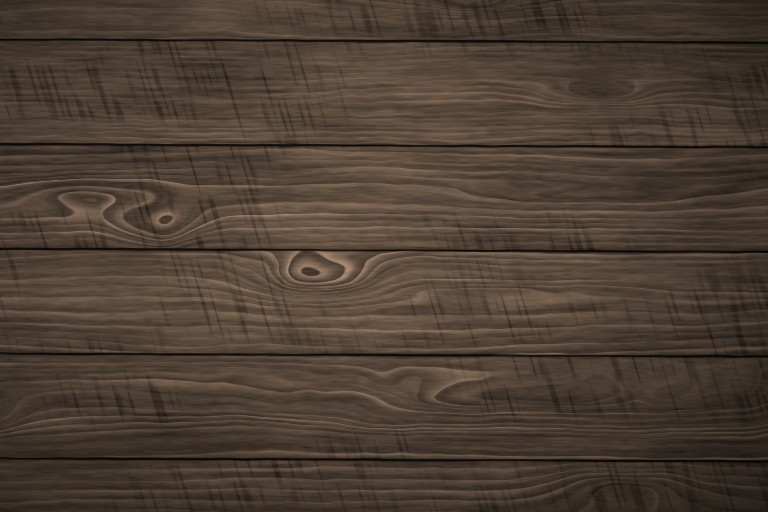
This texture is drawn by a Shadertoy shader. Its source:

```glsl
// Dark, weathered wooden boards laid horizontally, with narrow seams between them.
// Growth rings are contours of a warped height field that bulges around knots;
// stretched noise adds fibres, saw marks and stains, and a vignette darkens the rim.

float hash(vec2 p) {
    vec3 q = fract(vec3(p.xyx) * 0.1031);
    q += dot(q, q.yzx + 33.33);
    return fract((q.x + q.y) * q.z);
}

float noise(vec2 p) {
    vec2 i = floor(p), f = fract(p);
    f = f * f * (3.0 - 2.0 * f);
    return mix(mix(hash(i), hash(i + vec2(1, 0)), f.x),
               mix(hash(i + vec2(0, 1)), hash(i + vec2(1, 1)), f.x), f.y);
}

float fbm(vec2 p) {
    float sum = 0.0, amp = 0.53;
    for (int i = 0; i < 4; i++) {
        sum += amp * noise(p);
        p = p * 2.03 + 17.7;
        amp *= 0.5;
    }
    return sum;
}

// Board number plus position across the board; the seams tilt slightly.
float boardCoord(vec2 p) {
    return (p.y - 0.102 + 0.006 * (p.x / 1.5 - 0.5)) / 0.2045;
}

// Knots: centre, then radii; a negative height bends the rings downwards.
const vec4 knots[10] = vec4[10](
    vec4(0.31, 0.555, 0.070, 0.040), vec4(0.60, 0.452, 0.120, 0.042),
    vec4(1.16, 0.615, 0.250, 0.018), vec4(1.08, 0.215, 0.500, 0.050),
    vec4(1.22, 0.040, 0.130, -0.04), vec4(1.17, 0.820, 0.100, 0.026),
    vec4(0.18, 0.620, 0.120, -0.03), vec4(0.93, 0.995, 0.100, 0.020),
    vec4(-0.02, 0.200, 0.06, 0.035), vec4(0.98, 0.433, 0.190, -0.015));

void mainImage(out vec4 fragColor, in vec2 fragCoord) {
    vec2 uv = fragCoord / iResolution.xy;
    vec2 p = vec2(uv.x * 1.5, uv.y);
    float pixel = 1.0 / iResolution.y;

    float across = boardCoord(p);
    float board = floor(across);
    vec2 g = p + vec2(board * 7.31, board * 3.17);   // separate grain per board

    // Height field: gentle waves plus a bulge at each knot of this board
    float height = p.y + 0.030 * (noise(g * vec2(1.7, 6.0)) - 0.5)
                 + 0.010 * (noise(g * vec2(6.0, 18.0)) - 0.5)
                 + 0.003 * (noise(g * vec2(28.0, 60.0)) - 0.5);
    float core = 0.0;
    vec2 wobble = 0.5 * vec2(noise(g * 13.0), noise(g * 11.0 + 40.0)) - 0.25;
    for (int i = 0; i < 10; i++) {
        vec4 k = knots[i];
        if (floor(boardCoord(k.xy)) != board) continue;
        vec2 d = (p - k.xy) / k.zw + wobble;
        float r2 = dot(d, d);
        height += 1.9 * k.w * exp(-r2);
        core += exp(-5.0 * r2);
    }

    // Rings: slow rise to a pale line, then a quick fall; finer on the upper boards
    float density = board > 2.5 ? 88.0 : 52.0 + 8.0 * hash(vec2(board, 5.0));
    float s = height * density + 2.2 * noise(vec2(height * 19.0, board * 9.0));
    float f = fract(s);
    float soft = clamp(fwidth(s), 0.14, 0.5);
    float ring = f * f * (1.0 - smoothstep(1.0 - soft, 1.0, f));
    ring *= 0.25 + 1.1 * hash(vec2(floor(s), board + 20.0));
    ring *= 0.35 + 1.1 * noise(vec2(g.x * 3.5, height * 30.0));
    ring *= board > 2.5 ? 0.6 : 1.0;

    // Fibres, stains and slanted saw marks
    float fibre = fbm(vec2(g.x * 9.0, height * 130.0 + board * 31.0));
    float speck = noise(vec2(g.x * 55.0, g.y * 300.0));
    float stain = fbm(g * vec2(3.0, 8.0));
    float saw = noise(vec2(g.x * 150.0 + g.y * 45.0, g.y * 14.0));
    float sawArea = smoothstep(0.40, 0.75, noise(g * vec2(4.0, 9.0) + 60.0));

    float tone = 0.295 + 0.23 * ring
               + 0.18 * (fibre - 0.5) + 0.055 * (speck - 0.5)
               + 0.16 * (stain - 0.5)
               - 0.09 * sawArea * smoothstep(0.55, 0.95, saw)
               - 0.045 * min(core, 1.0)
               + 0.03 * (hash(vec2(board, 71.0)) - 0.5);
    tone += board > 2.5 ? 0.025 : 0.0;

    // Seams: dark ragged gap, shaded edges and a worn pale lip below
    float nearest = floor(across + 0.5);
    float offset = (across - nearest) * 0.2045;
    float gap = abs(offset + 0.0012 * (noise(vec2(p.x * 25.0, nearest * 8.0)) - 0.5));
    float halfWidth = 0.0012 + 0.0010 * noise(vec2(p.x * 5.0, nearest * 13.0));
    float lip = exp(-pow((offset + 0.007) / 0.003, 2.0));
    tone += 0.06 * lip * noise(vec2(p.x * 14.0, nearest * 5.0));
    tone *= 1.0 - 0.25 * exp(-gap / 0.006);
    tone *= mix(0.22, 1.0, smoothstep(halfWidth - pixel * 0.5, halfWidth + pixel, gap));

    // Vignette and brown tint
    vec2 q = uv - vec2(0.45, 0.57);
    tone *= 1.12 - 1.2 * dot(q, q);
    fragColor = vec4(max(tone, 0.03) * vec3(1.0, 0.82, 0.67), 1.0);
}
```
